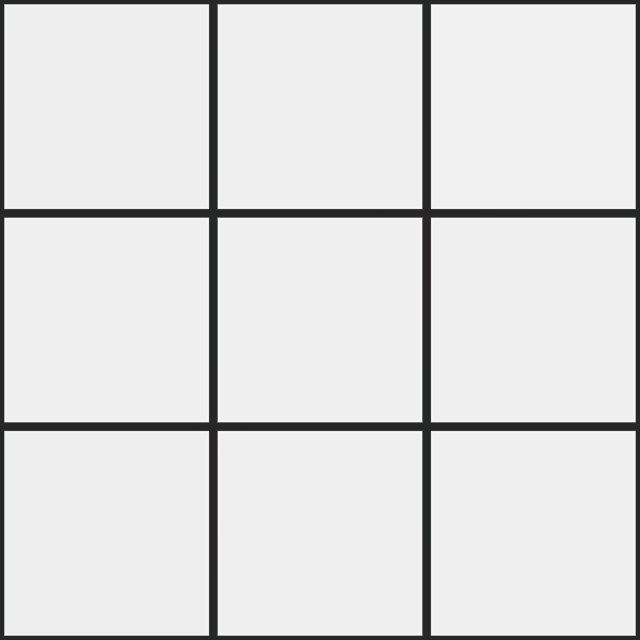
A WebGL 2 fragment shader for this pattern:

```glsl
#version 300 es
precision highp float;
// Square pale tiles in a three by three grid, parted by dark grout.
// A box distance in each cell gives the tile edge and its thin bright rim;
// a hash shifts each tile's tone and layered sines tint the grout.

#define TILES 3.0            // repeats across and down
#define HALF_GAP 0.0067      // half the grout width, in canvas units
#define EDGE_SOFTNESS 0.0012 // half the edge blend, in canvas units
#define RIM_WIDTH 0.0022
#define RIM_GAIN 0.025
#define TONE_VARIATION 0.008
#define GROUT_VARIATION 0.008
#define TILE_COLOR vec3(0.938)
#define GROUT_COLOR vec3(0.148, 0.150, 0.150)

uniform vec2 u_resolution;
out vec4 fragColor;

float hash(vec2 p) {
    return fract(sin(dot(p, vec2(127.1, 311.7))) * 43758.5);
}

// Signed distance to a centred square, negative inside
float squareDistance(vec2 p, float halfSize) {
    vec2 d = abs(p) - halfSize;
    return length(max(d, 0.0)) + min(max(d.x, d.y), 0.0);
}

// Slow warm-to-green drift along the grout
vec3 groutColor(vec2 uv) {
    float drift = 0.6 * sin(uv.x * 9.0 + 1.7 * sin(uv.y * 7.0))
                + 0.4 * sin(uv.y * 13.0 + uv.x * 5.0);
    return GROUT_COLOR + GROUT_VARIATION * drift * vec3(-0.6, 0.6, 0.2);
}

void main() {
    vec2 uv = gl_FragCoord.xy / u_resolution;
    vec2 cell = floor(uv * TILES);
    vec2 local = (fract(uv * TILES) - 0.5) / TILES;

    float edge = squareDistance(local, 0.5 / TILES - HALF_GAP);
    float blend = max(EDGE_SOFTNESS, 0.6 / min(u_resolution.x, u_resolution.y));
    float tileMask = 1.0 - smoothstep(-blend, blend, edge);

    // Tile face with its own tone and a faint bright rim
    float tone = TONE_VARIATION * (hash(cell) - 0.5);
    float rimOffset = (edge + RIM_WIDTH) / RIM_WIDTH;
    float rim = RIM_GAIN * exp(-rimOffset * rimOffset * 2.0);
    vec3 tile = TILE_COLOR + tone + rim;

    fragColor = vec4(mix(groutColor(uv), tile, tileMask), 1.0);
}
```
